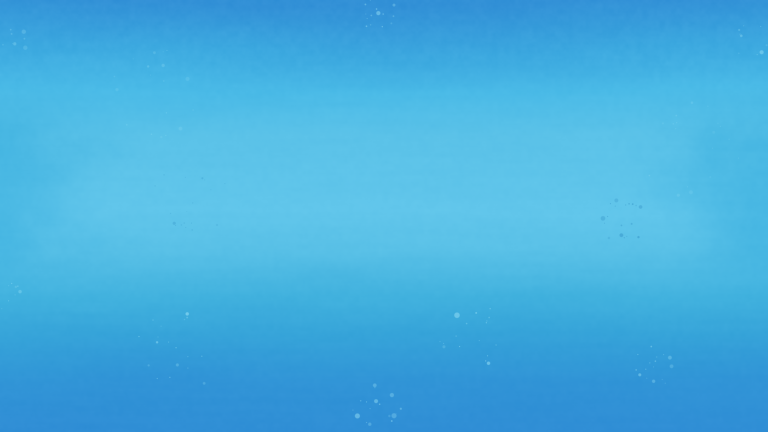
Reproduce this background procedurally as a Shadertoy shader.

```glsl
// Painted blue backdrop: a pale band between deeper blue top and bottom edges.
// Colour stops form the vertical wash, layered noise adds brush streaks and
// grain, and hashed discs around a few centres make the paint splatter.

#define WASH_WARP 0.022
#define STREAK_AMOUNT 0.012
#define GRAIN_AMOUNT 0.014
#define SIDE_SHADE 0.75
#define DROPS_PER_CLUSTER 18
#define DROP_SIZE 0.0065
#define LIGHT_PAINT vec3(0.58, 0.87, 0.96)
#define DARK_PAINT vec3(0.15, 0.52, 0.74)

const int STOP_COUNT = 10;
// Colour, then height of each stop from the bottom up.
const vec4 WASH_STOPS[STOP_COUNT] = vec4[](
    vec4(0.185, 0.555, 0.835, 0.00), vec4(0.190, 0.580, 0.840, 0.12),
    vec4(0.210, 0.640, 0.850, 0.23), vec4(0.255, 0.695, 0.870, 0.32),
    vec4(0.350, 0.755, 0.905, 0.42), vec4(0.380, 0.775, 0.920, 0.51),
    vec4(0.355, 0.760, 0.910, 0.68), vec4(0.290, 0.730, 0.905, 0.79),
    vec4(0.235, 0.660, 0.875, 0.89), vec4(0.195, 0.565, 0.840, 1.00));

const int CLUSTER_COUNT = 12;
// Centre, spread, and strength (negative for dark paint).
const vec4 CLUSTERS[CLUSTER_COUNT] = vec4[](
    vec4(0.875, 0.975, 0.045, 0.55), vec4(0.360, 0.790, 0.120, 0.35),
    vec4(0.400, 0.180, 0.100, 0.60), vec4(1.090, 0.220, 0.080, 0.60),
    vec4(0.870, 0.050, 0.060, 0.55), vec4(1.520, 0.155, 0.050, 0.50),
    vec4(1.600, 0.660, 0.130, 0.30), vec4(0.005, 0.330, 0.045, 0.55),
    vec4(0.005, 0.900, 0.070, 0.50), vec4(1.770, 0.900, 0.070, 0.50),
    vec4(1.447, 0.486, 0.055, -0.45), vec4(0.440, 0.540, 0.090, -0.30));

float hash(vec2 p) {
    vec3 q = fract(vec3(p.xyx) * 0.1031);
    q += dot(q, q.yzx + 33.33);
    return fract((q.x + q.y) * q.z);
}

float noise(vec2 p) {
    vec2 cell = floor(p), f = fract(p);
    f = f * f * (3.0 - 2.0 * f);
    return mix(mix(hash(cell), hash(cell + vec2(1, 0)), f.x),
               mix(hash(cell + vec2(0, 1)), hash(cell + vec2(1, 1)), f.x), f.y);
}

float fbm(vec2 p) {
    float sum = 0.0, weight = 0.5;
    for (int i = 0; i < 5; i++) {
        sum += weight * noise(p);
        p = p * 2.03 + 17.0;
        weight *= 0.5;
    }
    return sum;
}

vec3 washColor(float height) {
    vec3 color = WASH_STOPS[0].rgb;
    for (int i = 1; i < STOP_COUNT; i++) {
        float t = (height - WASH_STOPS[i - 1].a) / (WASH_STOPS[i].a - WASH_STOPS[i - 1].a);
        color = mix(color, WASH_STOPS[i].rgb, clamp(t, 0.0, 1.0));
    }
    return color;
}

// Coverage of one cluster of discs, densest near its centre.
float splatter(vec2 p, vec2 center, float spread, float seed, float pixel) {
    if (distance(p, center) > spread + 0.03) return 0.0;
    float cover = 0.0;
    for (int i = 0; i < DROPS_PER_CLUSTER; i++) {
        vec2 id = vec2(float(i) + 1.0, seed * 7.0 + 3.0);
        float angle = 6.2832 * hash(id);
        float reach = spread * sqrt(hash(id + 41.0));
        float radius = DROP_SIZE * mix(0.15, 1.0, pow(hash(id + 83.0), 4.0));
        float d = distance(p, center + reach * vec2(cos(angle), sin(angle)));
        float drop = 1.0 - smoothstep(radius - pixel, radius + pixel, d);
        cover = max(cover, drop * mix(0.4, 1.0, hash(id + 127.0)));
    }
    return cover;
}

void mainImage(out vec4 fragColor, in vec2 fragCoord) {
    vec2 p = fragCoord / iResolution.y;
    float pixel = 0.8 / iResolution.y;
    float across = fragCoord.x / iResolution.x;
    float side = abs(across * 2.0 - 1.0);

    // Vertical wash, with the upper shade dipping towards the middle.
    float dip = (0.5 - side) * 0.035 * smoothstep(0.65, 0.9, p.y);
    float warp = (fbm(p * vec2(2.5, 7.0)) - 0.48) * WASH_WARP * 2.0;
    vec3 color = washColor(p.y + dip + warp);

    // Deeper, rough sides in the pale band.
    float band = smoothstep(0.25, 0.45, p.y) * (1.0 - smoothstep(0.65, 0.85, p.y));
    float rough = (fbm(p * 9.0) - 0.48) * 0.25;
    float shade = smoothstep(0.65, 1.05, side + rough) * band * SIDE_SHADE;
    color = mix(color, vec3(0.25, 0.70, 0.88), shade);

    // Horizontal brush streaks and mottled grain.
    color += (fbm(p * vec2(5.0, 70.0)) - 0.48) * STREAK_AMOUNT * vec3(1.3, 1.0, 0.7);
    float mottling = mix(1.0, 2.0, smoothstep(0.75, 0.9, p.y));
    color += (fbm(p * 75.0) - 0.48) * GRAIN_AMOUNT * mottling * vec3(1.4, 1.0, 0.6);

    // Paint splatter.
    for (int i = 0; i < CLUSTER_COUNT; i++) {
        vec4 c = CLUSTERS[i];
        float cover = splatter(p, c.xy, c.z, float(i), pixel);
        color = mix(color, c.w > 0.0 ? LIGHT_PAINT : DARK_PAINT, cover * abs(c.w));
    }
    fragColor = vec4(clamp(color, 0.0, 1.0), 1.0);
}
```
